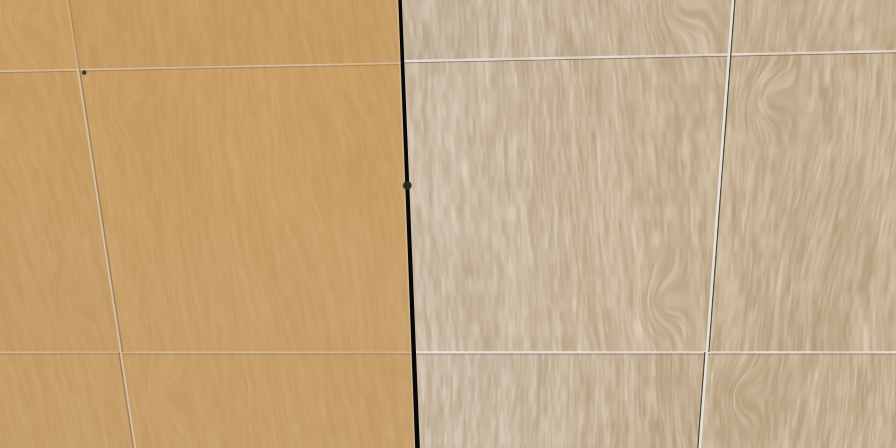
Write a Shadertoy shader that draws this texture.

```glsl
// Wood-grain wall panels in honey and pale oak, with tapering joints and one black gap.
#define GAP_BASE 0.932      // x of the black gap at the bottom edge
#define GAP_LEAN -0.039     // its drift in x per unit of height
#define PANEL_WIDTH 0.630   // panel width at the bottom edge
#define PANEL_FLARE 0.113   // widening of a panel per unit of height
#define ROW_BASE 0.2135     // height of the lower joint
#define PANEL_HEIGHT 0.6275 // panel height at the left edge
#define ROW_TILT 0.0205     // rise of the upper joint per unit of x
#define COARSE_GRAIN 58.0   // broad streaks per panel
#define FINE_GRAIN 125.0    // fine streaks per panel
#define GRAIN_WARP 0.11     // sideways wander of the grain
#define GRAIN_LEAN 0.12     // slant of the grain in the right half of a panel

const vec3 HONEY_DARK = vec3(0.735, 0.570, 0.350);
const vec3 HONEY_LIGHT = vec3(0.820, 0.670, 0.470);
const vec3 OAK_DARK = vec3(0.705, 0.625, 0.515);
const vec3 OAK_LIGHT = vec3(0.845, 0.785, 0.710);
const vec3 JOINT_WHITE = vec3(0.90, 0.88, 0.86);
const vec3 JOINT_TAN = vec3(0.83, 0.75, 0.64);
const vec3 SHADOW = vec3(0.42, 0.34, 0.26);
const vec3 BLACK = vec3(0.03, 0.03, 0.035);

float hash(vec2 p) {
    vec3 q = fract(p.xyx * 0.1031);
    q += dot(q, q.yzx + 33.33);
    return fract((q.x + q.y) * q.z);
}

float noise(vec2 p) {
    vec2 i = floor(p), f = fract(p);
    f *= f * (3.0 - 2.0 * f);
    return mix(mix(hash(i), hash(i + vec2(1, 0)), f.x),
               mix(hash(i + vec2(0, 1)), hash(i + vec2(1, 1)), f.x), f.y);
}

// Pixel coverage of a line of the given half width at signed distance d
float line(float d, float halfWidth, float pixel) {
    float h = 0.5 * pixel;
    return max(0.0, min(d + h, halfWidth) - max(d - h, -halfWidth)) / pixel;
}

// Thin streaks of wood, bent by slow noise and curled around one knot per panel
float woodGrain(vec2 p, vec2 panel) {
    vec2 seed = 50.0 + 40.0 * vec2(hash(panel + 17.0), hash(panel + 43.0));
    vec2 knot = mix(vec2(0.84, 0.17), vec2(0.13, 0.85), mod(panel.x, 2.0));
    vec2 k = (p - knot) * vec2(15.0, 11.0);
    float x = p.x + GRAIN_WARP * noise(p * vec2(3.0, 1.5) + seed)
            + GRAIN_LEAN * p.y * smoothstep(0.3, 0.7, p.x)
            + 0.010 * noise(p * vec2(9.0, 5.0) + seed)
            + 0.07 * exp(-dot(k, k));
    float coarse = smoothstep(0.2, 0.8, noise(vec2(x * COARSE_GRAIN, p.y * 5.0) + seed));
    float fine = noise(vec2(x * FINE_GRAIN, p.y * 20.0) + seed * 2.0);
    float tone = noise(p * vec2(4.0, 2.0) + seed * 3.0);
    float pores = smoothstep(0.70, 0.90, noise(vec2(x * 85.0, p.y * 13.0) + seed * 4.0));
    return 0.28 * coarse + 0.52 * fine + 0.16 * tone + 0.22 * pores;
}

void mainImage(out vec4 fragColor, in vec2 fragCoord) {
    float pixel = 1.0 / iResolution.y;
    vec2 p = fragCoord * pixel;

    // Panel grid: columns fan out upward, rows tilt to the right
    float width = PANEL_WIDTH + PANEL_FLARE * p.y;
    float column = (p.x - GAP_BASE - GAP_LEAN * p.y) / width;
    float pale = step(0.0, column);
    float height = PANEL_HEIGHT + ROW_TILT * p.x + 0.004 * pale;
    vec2 grid = vec2(column, (p.y - ROW_BASE) / height);
    vec2 panel = floor(grid);

    // Wood: the oak drifts from grey to warm toward the right
    float grain = woodGrain(grid - panel, panel);
    vec3 honey = mix(HONEY_DARK, HONEY_LIGHT, 0.22 + 0.5 * grain);
    honey += vec3(0.015, 0.0, -0.025) * (p.y - 0.5);
    vec3 oak = mix(OAK_DARK, OAK_LIGHT, grain);
    oak += mix(vec3(0.012, 0.015, 0.022), vec3(-0.012, -0.024, -0.045),
               smoothstep(0.0, 1.2, column));
    vec3 color = mix(honey, oak, pale);
    color *= 0.99 + 0.02 * hash(panel + 71.0);

    // Horizontal joints: bright lip above a thin shadow
    float across = (grid.y - round(grid.y)) * height;
    float wear = 0.6 + 0.4 * noise(vec2(p.x * 14.0, round(grid.y) + 5.0));
    color = mix(color, SHADOW, line(across + 0.0035, 0.0013, pixel) * mix(0.3, 0.6, pale));
    color = mix(color, mix(JOINT_TAN, JOINT_WHITE, pale),
                line(across, mix(0.0017, 0.0027, pale), pixel) * wear);

    // Vertical joints: tan on the left, black gap, white on the right
    float seam = round(grid.x);
    float along = (grid.x - seam) * width;
    if (seam == 0.0) {
        color = mix(color, JOINT_TAN, 0.6 * line(along + 0.0065, 0.0018, pixel));
        color = mix(color, BLACK, line(along, mix(0.0051, 0.0038, p.y), pixel));
    } else {
        float side = p.y < ROW_BASE ? -1.0 : 1.0;
        float bright = step(0.0, seam);
        float fade = mix(1.0, 0.5, (1.0 - bright) * step(0.845, p.y));
        color = mix(color, mix(SHADOW, BLACK, 0.6 * bright),
                    line(along - 0.0042 * side, 0.0016, pixel) * fade * mix(0.45, 0.75, bright));
        color = mix(color, mix(JOINT_TAN, JOINT_WHITE, bright),
                    line(along, mix(0.0020, 0.0028, bright), pixel) * fade);
    }

    // Stud on the gap and a chipped corner on the left joint
    float stud = length(p - vec2(0.909, 0.586)) - 0.0095;
    float chip = length(p - vec2(0.188, 0.838)) - 0.005;
    color = mix(color, vec3(0.17, 0.15, 0.14), smoothstep(pixel, -pixel, stud));
    color = mix(color, SHADOW * 0.6, smoothstep(pixel, -pixel, chip));

    fragColor = vec4(clamp(color, 0.0, 1.0), 1.0);
}
```
